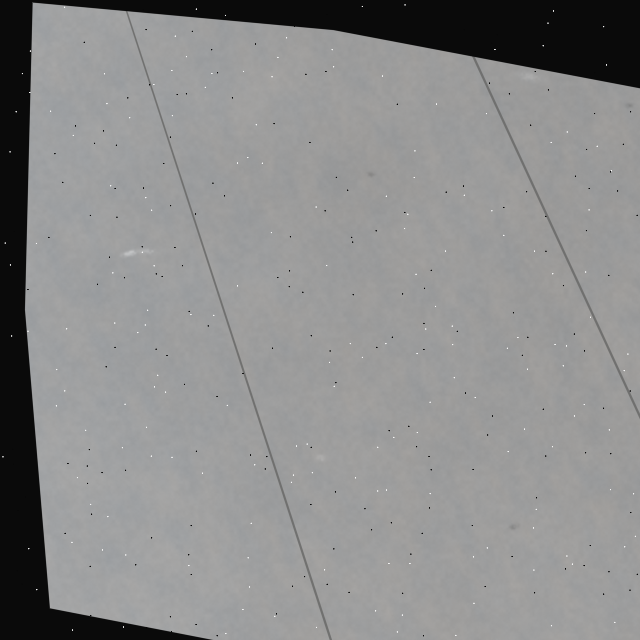
Write a WebGL 1 fragment shader that draws this texture.

```glsl
precision highp float;
uniform vec2 u_resolution;

float hash(vec2 p) {
  vec3 q = fract(vec3(p.xyx) * 0.1031);
  q += dot(q, q.yzx + 33.33);
  return fract((q.x + q.y) * q.z);
}

float noise(vec2 p) {
  vec2 i = floor(p), f = fract(p);
  f = f * f * (3.0 - 2.0 * f);
  return mix(mix(hash(i), hash(i + vec2(1.0, 0.0)), f.x),
             mix(hash(i + vec2(0.0, 1.0)), hash(i + vec2(1.0)), f.x), f.y);
}

float fbm(vec2 p) {
  float sum = 0.0, amp = 0.5;
  for (int i = 0; i < 4; i++) {
    sum += amp * noise(p);
    p = p * 2.03 + 17.0;
    amp *= 0.5;
  }
  return sum;
}

// Signed distance to the line a-b, positive on its left
float lineSide(vec2 p, vec2 a, vec2 b) {
  vec2 d = normalize(b - a);
  return d.x * (p.y - a.y) - d.y * (p.x - a.x);
}

// Convex slab outline, negative inside
float slabDistance(vec2 p) {
  float top = max(lineSide(p, vec2(0.051, 0.996), vec2(0.521, 0.953)),
                  lineSide(p, vec2(0.521, 0.953), vec2(1.0, 0.862)));
  float left = max(lineSide(p, vec2(0.039, 0.516), vec2(0.051, 0.996)),
                   lineSide(p, vec2(0.078, 0.0495), vec2(0.039, 0.516)));
  float bottom = lineSide(p, vec2(0.333, 0.0), vec2(0.078, 0.0495));
  return max(max(top, left), bottom);
}

float seam(vec2 p, vec2 a, vec2 b, float halfWidth, float aa) {
  return 1.0 - smoothstep(halfWidth - aa, halfWidth + aa, abs(lineSide(p, a, b)));
}

float smudge(vec2 p, vec2 center, vec2 size, float angle) {
  vec2 d = p - center;
  float c = cos(angle), s = sin(angle);
  d = vec2(c * d.x + s * d.y, c * d.y - s * d.x) / size;
  return exp(-dot(d, d)) * (0.5 + noise(p * 260.0));
}

// One jittered dot in some of the grid cells
float specks(vec2 p, float seed, float aa) {
  vec2 g = p * 32.0, cell = floor(g);
  vec2 jitter = vec2(hash(cell + seed), hash(cell + seed + 57.0));
  float d = length(g - cell - 0.1 - 0.8 * jitter) / 32.0;
  float present = step(0.82, hash(cell + seed + 113.0));
  return present * (1.0 - smoothstep(0.0011 - aa * 0.5, 0.0011 + aa * 0.5, d));
}

void main() {
  vec2 p = gl_FragCoord.xy / u_resolution;
  float aa = 0.7 / min(u_resolution.x, u_resolution.y);

  // Mottled concrete, paler and cooler toward the lower left
  float cloud = fbm(p * 7.0) - 0.47;
  float streak = fbm(vec2(p.x * 42.0 + p.y * 14.0, p.y * 24.0)) - 0.47;
  float grain = fbm(p * 130.0) - 0.47;
  float tone = 0.613 + 0.03 * cloud + 0.028 * streak + 0.035 * grain;
  tone += 0.018 * (1.0 - smoothstep(0.0, 0.55, p.x)) - 0.008 * p.x;
  tone += 0.012 * (1.0 - smoothstep(0.0, 0.4, p.y));
  float warmth = 0.006 * smoothstep(0.1, 0.6, p.x) + 0.02 * streak;
  vec3 slab = vec3(tone) + vec3(warmth - 0.004, 0.001, 0.005 - warmth);

  // Pale scuffs and dark marks
  slab += 0.14 * smudge(p, vec2(0.202, 0.604), vec2(0.011, 0.004), 0.25);
  slab += 0.07 * smudge(p, vec2(0.232, 0.607), vec2(0.012, 0.004), 0.0);
  slab += 0.06 * smudge(p, vec2(0.827, 0.880), vec2(0.018, 0.006), -0.2);
  slab += 0.05 * smudge(p, vec2(0.501, 0.284), vec2(0.007, 0.006), 0.0);
  slab -= 0.09 * smudge(p, vec2(0.803, 0.177), vec2(0.007, 0.004), 0.3);
  slab -= 0.07 * smudge(p, vec2(0.579, 0.727), vec2(0.006, 0.004), 0.0);
  slab -= 0.07 * smudge(p, vec2(0.983, 0.835), vec2(0.006, 0.004), 0.0);

  // Two slanting joints
  float joints = seam(p, vec2(0.198, 0.982), vec2(0.517, 0.0),
                      mix(0.0018, 0.0012, p.y), aa);
  joints = max(joints, seam(p, vec2(0.740, 0.911), vec2(1.0, 0.349), 0.0018, aa));
  slab = mix(slab, vec3(0.41, 0.41, 0.405), 0.85 * joints);

  float inside = 1.0 - smoothstep(-aa, aa, slabDistance(p));
  vec3 color = mix(vec3(0.038), slab, inside);

  // Scattered dark and bright dots
  color = mix(color, vec3(0.03), specks(p, 3.0, aa));
  color = mix(color, vec3(0.96), specks(p, 211.0, aa));
  gl_FragColor = vec4(color, 1.0);
}
```
